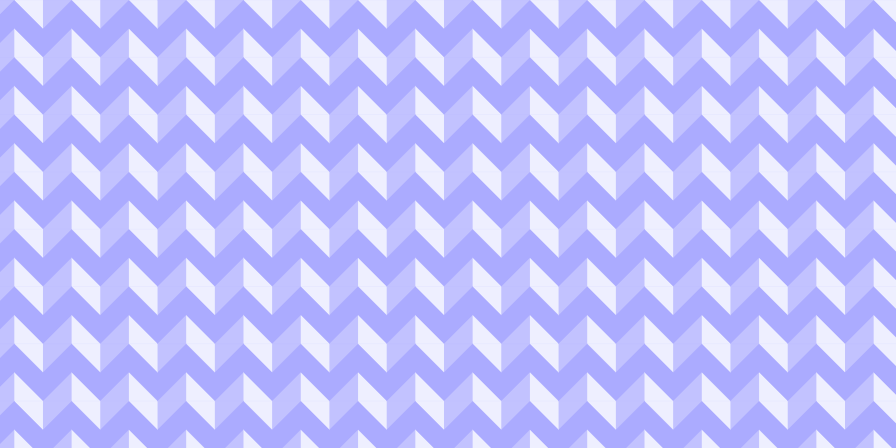
A WebGL 1 fragment shader for this pattern:

```glsl
precision highp float;
// Folded zigzag bands in pale lavender, lit on one side, over a periwinkle ground.

#define ROWS 7.82          // repeats over the canvas height (square cells)
#define PEAK_X 0.25        // position of the zigzag peak within a cell
#define PEAK_Y 0.5         // depth of the peak below the top of a cell
#define BAND_HEIGHT 0.5    // vertical thickness of the band, in cells
#define SEAM_WIDTH 0.014   // hairline along the cell borders, in cells
#define SEAM_STRENGTH 0.1
#define GROUND vec3(0.67, 0.67, 1.0)
#define SHADED vec3(0.76, 0.76, 1.0)
#define LIT vec3(0.933, 0.938, 1.0)

uniform vec2 u_resolution;

// Antialiased coverage of a signed distance, positive inside.
float coverage(float inside, float pixel) {
  return clamp(inside / pixel + 0.5, 0.0, 1.0);
}

// Distance from x to the nearest whole number.
float toNearest(float x) {
  return abs(fract(x + 0.5) - 0.5);
}

void main() {
  float pixel = ROWS / u_resolution.y;

  // Cell coordinates, counted down from the top left corner
  vec2 cell = vec2(gl_FragCoord.x, u_resolution.y - gl_FragCoord.y) * pixel;

  // Zigzag band: its edges slope at 45 degrees
  float drop = toNearest(cell.x - PEAK_X);
  float fromCentre = toNearest(cell.y - drop - PEAK_Y - 0.5 * BAND_HEIGHT);
  float band = coverage((0.5 * BAND_HEIGHT - fromCentre) * 0.70711, pixel);

  // The face to the right of each peak catches the light
  float lit = coverage(0.25 - toNearest(cell.x - PEAK_X - 0.25), pixel);
  vec3 face = mix(SHADED, LIT, lit);

  // Faint horizontal seam across the faces
  float seam = coverage(0.5 * SEAM_WIDTH - toNearest(cell.y), pixel);
  face = mix(face, GROUND, seam * SEAM_STRENGTH);

  gl_FragColor = vec4(mix(GROUND, face, band), 1.0);
}
```
